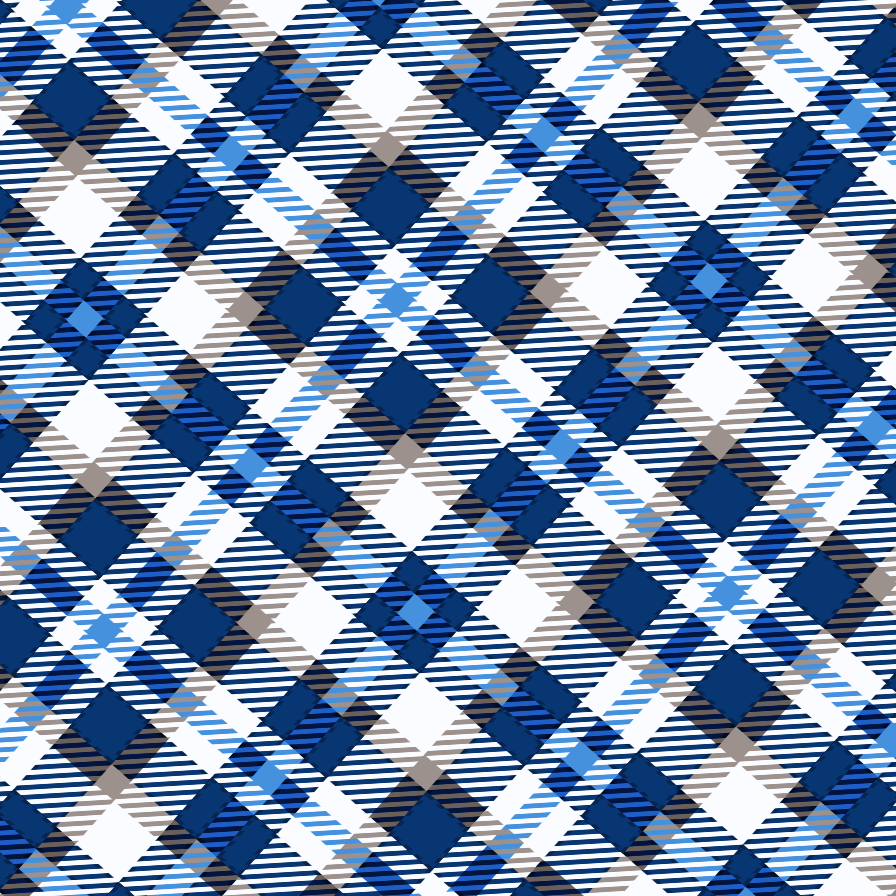
This pattern is drawn by a Shadertoy shader. Its source:

```glsl
// Diagonal twill plaid of navy, white, sky blue and warm grey bands.

// Dye colour in rgb, depth in w: 0 white, 0.5 tinted, 1 navy.
const vec4 WHITE = vec4(0.98, 0.99, 1.00, 0.0);
const vec4 SKY   = vec4(0.27, 0.57, 0.87, 0.5);
const vec4 GREY  = vec4(0.61, 0.57, 0.55, 0.5);
const vec4 NAVY  = vec4(0.03, 0.21, 0.45, 1.0);

const float PERIOD = 0.4935;  // repeat length in canvas heights

// Band order across one mirrored repeat of the cloth.
vec4 threadColour(float x, float aa) {
    float d = abs(fract(x + 0.5) - 0.5);
    vec4 c = SKY;
    c = mix(c, WHITE, smoothstep(-aa, aa, d - 0.029));
    c = mix(c, NAVY,  smoothstep(-aa, aa, d - 0.085));
    c = mix(c, GREY,  smoothstep(-aa, aa, d - 0.213));
    c = mix(c, WHITE, smoothstep(-aa, aa, d - 0.272));
    c = mix(c, NAVY,  smoothstep(-aa, aa, d - 0.402));
    c = mix(c, SKY,   smoothstep(-aa, aa, d - 0.470));

    // Thin darker selvedge inside the navy bands
    float edge = min(abs(abs(d - 0.149) - 0.060), abs(abs(d - 0.436) - 0.030));
    c.rgb *= 1.0 - 0.3 * max(2.0 * c.w - 1.0, 0.0) * (1.0 - smoothstep(0.003, 0.003 + 2.0 * aa, edge));
    return c;
}

float tinted(float depth) { return 4.0 * depth * (1.0 - depth); }
float dark(float depth) { return max(2.0 * depth - 1.0, 0.0); }

void mainImage(out vec4 fragColor, in vec2 fragCoord) {
    // Cloth axes, turned slightly off the diagonal
    vec2 p = fragCoord / iResolution.y - vec2(0.443, 0.665);
    float angle = radians(41.55);
    float c = cos(angle), s = sin(angle);
    vec2 uv = vec2(c * p.x - s * p.y, s * p.x + c * p.y) / PERIOD;
    float pixel = 1.0 / (iResolution.y * PERIOD);

    vec4 warp = threadColour(uv.x, 0.7 * pixel);
    vec4 weft = threadColour(uv.y, 0.7 * pixel);

    // Twill ribs alternate between the two thread directions
    float rib = abs(fract(32.0 * (uv.x - uv.y)) - 0.5) - 0.25;
    float ribAA = 24.0 * pixel;
    vec3 colour = mix(warp.rgb, weft.rgb, smoothstep(-ribAA, ribAA, rib));

    // Tinted threads deepen where they cross navy
    float deepen = tinted(warp.w) * dark(weft.w) + tinted(weft.w) * dark(warp.w);
    colour = mix(colour, colour * colour, 0.8 * min(deepen, 1.0));

    fragColor = vec4(colour, 1.0);
}
```
